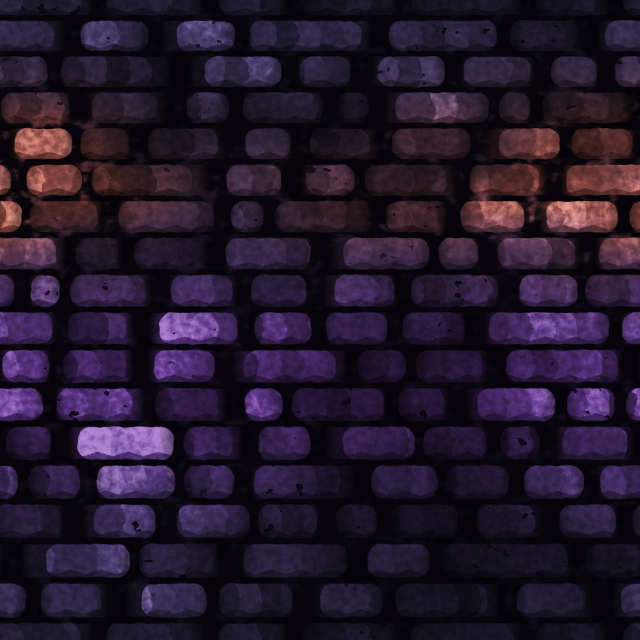
This texture is drawn by a three.js fragment shader. Its source:

```glsl
// Dark wall of 17 courses of worn, rounded bricks, lit violet with a rusty glow above.
// Jittered joints give brick widths; rounded boxes give shape; facets, pits and
// dust come from hashes and tiling gradient noise.
varying vec2 vUv;

const float ROWS = 17.0;
const float ROW_DRIFT = 0.0165;       // uneven course spacing
const float MIN_BRICKS = 6.0;         // each course holds 6 to 8 bricks
const float JOINT_JITTER = 0.6;
const float HALF_HEIGHT = 0.0245;
const float JOINT_GAP = 0.004;
const float CORNER = 0.019;
const float SOFT = 0.0014;            // edge smoothing
const float FACETS = 28.0;            // facets across the canvas
const float PIT_LEVEL = 0.46;
const vec3 GAP_COLOR = vec3(0.022, 0.016, 0.038);
const vec3 SLATE = vec3(0.34, 0.29, 0.52);
const vec3 VIOLET = vec3(0.43, 0.24, 0.63);
const vec3 RUST = vec3(0.68, 0.35, 0.33);
const vec3 PALE_VIOLET = vec3(0.74, 0.60, 0.80);
const vec3 PALE_RUST = vec3(0.96, 0.74, 0.64);

float hash(vec2 p) {
  vec3 q = fract(p.xyx * 0.1031);
  q += dot(q, q.yzx + 33.33);
  return fract((q.x + q.y) * q.z);
}

float corner(vec2 cell, vec2 offset, vec2 period) {
  float angle = 6.2832 * hash(mod(cell, period) + 7.0);
  return dot(vec2(cos(angle), sin(angle)), offset);
}

// Gradient noise that repeats after the given number of cells
float noise(vec2 uv, vec2 cells) {
  vec2 p = uv * cells, i = floor(p), f = p - i;
  vec2 u = f * f * f * (f * (f * 6.0 - 15.0) + 10.0), e = vec2(1.0, 0.0);
  return mix(mix(corner(i, f, cells), corner(i + e, f - e, cells), u.x),
             mix(corner(i + e.yx, f - e.yx, cells), corner(i + 1.0, f - 1.0, cells), u.x), u.y);
}

float fbm(vec2 uv, vec2 cells) {
  float sum = 0.0, amp = 1.0;
  for (int k = 0; k < 3; k++) {
    sum += amp * noise(uv, cells);
    cells *= 2.0;
    amp *= 0.5;
  }
  return sum;
}

float roundBox(vec2 p, vec2 halfSize, float r) {
  vec2 q = abs(p) - halfSize + r;
  return length(max(q, 0.0)) + min(max(q.x, q.y), 0.0) - r;
}

// Soft pool of light that wraps around the canvas
float pool(vec2 center, vec2 size) {
  vec2 d = (fract(vUv - center + 0.5) - 0.5) / size;
  return exp(-dot(d, d));
}

float joint(float i, float row, float count) {
  return i + JOINT_JITTER * (hash(vec2(mod(i, count) + 11.0, row + 3.0)) - 0.5);
}

void main() {
  // Course and brick under this point
  float down = 1.0 - vUv.y;
  float course = (down + ROW_DRIFT * sin(3.14159 * down)) * ROWS + 0.5;
  float row = mod(floor(course), ROWS);
  float count = MIN_BRICKS + floor(3.0 * hash(vec2(row, 41.0)));
  float x = vUv.x * count + hash(vec2(row, 5.0));
  float i = floor(x);
  if (x < joint(i, row, count)) i -= 1.0;
  else if (x >= joint(i + 1.0, row, count)) i += 1.0;
  float left = joint(i, row, count), right = joint(i + 1.0, row, count);
  vec2 p = vec2((x - 0.5 * (left + right)) / count, (0.5 - fract(course)) / ROWS);
  float halfWidth = 0.5 * (right - left) / count - JOINT_GAP;
  vec2 id = vec2(mod(i, count), row);
  float seed = hash(id + 23.0), tone = hash(id + 57.0);

  // Shadowed body and the lit face set within it
  float rough = fbm(vUv, vec2(48.0));
  float body = roundBox(p, vec2(halfWidth, HALF_HEIGHT), CORNER) + 0.0018 * rough;
  float faceWidth = halfWidth * mix(0.7, 0.92, seed);
  float shift = (halfWidth - faceWidth) * (2.0 * tone - 1.0);
  float face = roundBox(p - vec2(shift, 0.0), vec2(faceWidth, HALF_HEIGHT), CORNER) + 0.0018 * rough;
  float bodyMask = smoothstep(SOFT, -SOFT, body);
  float faceMask = smoothstep(SOFT, -SOFT, face);
  float endFade = smoothstep(0.0, 0.028, halfWidth - abs(p.x));

  // Curved facets and a chipped lower bevel
  float f = p.x * FACETS + seed * 9.0 + 500.0 * p.y * p.y + 0.2 * rough;
  float k = floor(f);
  float facet = mix(hash(id + k * 3.0 + 90.0), hash(id + k * 3.0 + 93.0), smoothstep(0.94, 1.0, f - k));
  float bevelLine = -0.020 + 0.014 * abs(fract(p.x * 21.0 + seed) - 0.5);
  float bevel = mix(0.62, 1.0, smoothstep(-SOFT, SOFT, p.y - bevelLine));

  // Wall lighting: hue by height, brightness by pools
  float patches = noise(vUv, vec2(6.0, 9.0));
  float warmPools = pool(vec2(0.10, 0.72), vec2(0.20, 0.11)) + pool(vec2(0.83, 0.72), vec2(0.24, 0.12))
                  + 0.6 * pool(vec2(0.55, 0.69), vec2(0.12, 0.08));
  float warm = clamp(warmPools * (0.95 + 0.7 * patches), 0.0, 1.0);
  float violet = exp(-pow((vUv.y - 0.40) / 0.19, 2.0));
  vec3 hue = mix(mix(SLATE, VIOLET, violet), RUST, warm);
  float light = 0.66 + 0.50 * pool(vec2(0.15, 0.42), vec2(0.22, 0.20)) + 0.25 * patches
              + 0.65 * pool(vec2(0.80, 0.67), vec2(0.12, 0.06)) + 0.35 * pool(vec2(0.05, 0.68), vec2(0.13, 0.10))
              - 0.32 * pool(vec2(0.44, 0.82), vec2(0.18, 0.07)) - 0.32 * pool(vec2(0.66, 0.13), vec2(0.28, 0.13));

  // Wear: grain, black pits and dust in the joints
  float grain = 1.0 + 0.30 * fbm(vUv, vec2(84.0));
  float worn = smoothstep(0.35, 0.75, hash(id + 71.0));
  float pits = worn * smoothstep(PIT_LEVEL, PIT_LEVEL + 0.08, fbm(vUv + 0.37, vec2(40.0, 52.0)));
  float dust = smoothstep(0.0, 0.75, fbm(vUv + 0.61, vec2(26.0, 44.0))) * (0.16 + 0.40 * warm);

  float shade = light * mix(0.42, 1.08, tone) * mix(0.72, 1.28, facet) * bevel * grain;
  vec3 lit = mix(hue * shade, mix(PALE_VIOLET, PALE_RUST, warm), 0.65 * smoothstep(0.72, 1.35, shade));
  vec3 shadowed = hue * light * 0.34 * endFade * grain;
  vec3 color = mix(GAP_COLOR, max(shadowed, GAP_COLOR), bodyMask);
  color = mix(color, max(lit * mix(0.55, 1.0, endFade), GAP_COLOR), faceMask);
  color = mix(color, GAP_COLOR, 0.85 * pits);
  color += hue * dust * light * grain * (1.0 - 0.6 * bodyMask);
  gl_FragColor = vec4(color, 1.0);
}
```
